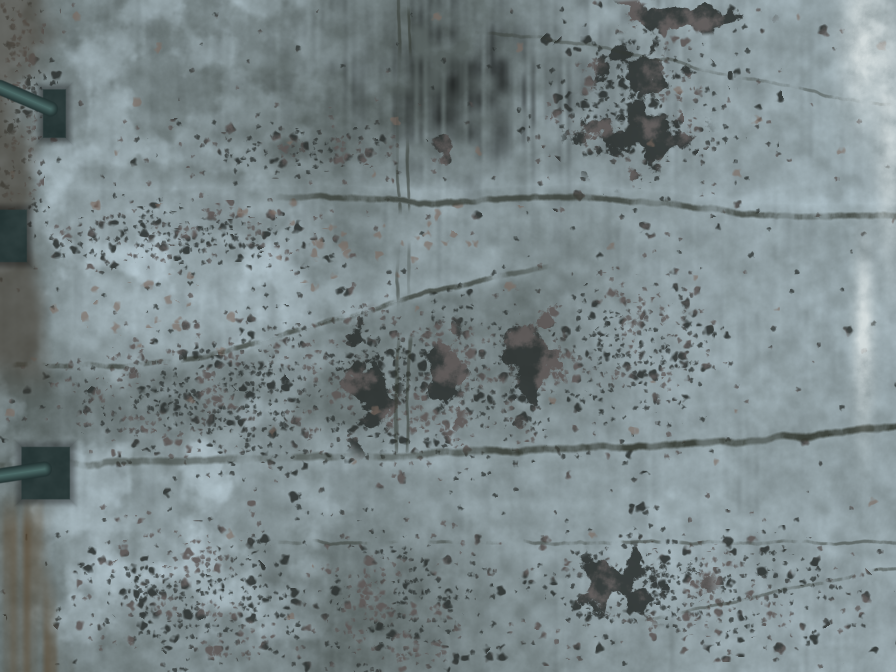
This texture is drawn by a WebGL 2 fragment shader. Its source:

```glsl
#version 300 es
precision highp float;
uniform vec2 u_resolution;
out vec4 outColor;

float hash(vec2 p) { return fract(sin(dot(p, vec2(127.1, 311.7))) * 43758.5); }

float noise(vec2 p) {
  vec2 i = floor(p), f = fract(p), e = vec2(1, 0);
  f = f * f * (3.0 - 2.0 * f);
  return mix(mix(hash(i), hash(i + e), f.x), mix(hash(i + e.yx), hash(i + e.xx), f.x), f.y);
}

float fbm(vec2 p) {
  float sum = 0.0, amp = 0.5;
  for (int i = 0; i < 5; i++) {
    sum += amp * noise(p);
    p = mat2(1.6, 1.2, -1.2, 1.6) * p + 7.3;
    amp *= 0.5;
  }
  return sum;
}

// Soft spot: center in xy, radius in zw
float blob(vec2 p, vec4 s) {
  vec2 q = (p - s.xy) / s.zw;
  return exp(-dot(q, q));
}

// Ragged chips, one per cell, kept where density allows
float chips(vec2 p, float scale, float density) {
  vec2 q = p * scale;
  q += 0.5 * vec2(noise(q * 2.3), noise(q * 2.3 + 40.0));
  float d = 1.0;
  for (int k = 0; k < 9; k++) {
    vec2 c = floor(q) + vec2(k % 3 - 1, k / 3 - 1);
    vec2 center = c + 0.2 + 0.6 * vec2(hash(c), hash(c + 31.0));
    if (hash(c + 57.0) < density) d = min(d, length(q - center) - 0.14 - 0.3 * hash(c + 9.0));
  }
  float soft = 0.06 + scale / u_resolution.y;
  return 1.0 - smoothstep(-soft, soft, d);
}

float box(vec2 p, vec4 s) {
  vec2 d = abs(p - s.xy) - s.zw;
  return max(d.x, d.y);
}

float bar(vec2 p, vec2 a, vec2 b) {
  vec2 v = b - a;
  return length(p - a - v * clamp(dot(p - a, v) / dot(v, v), 0.0, 1.0));
}

float fill(float d) { return 1.0 - smoothstep(-1.0, 1.0, d * u_resolution.y); }

float line(float d, float w) { return 1.0 - smoothstep(w * 0.3, w + 0.5 / u_resolution.y, abs(d)); }

const vec4 chipZones[10] = vec4[10](
  vec4(0.62, 0.44, 0.27, 0.1), vec4(0.27, 0.4, 0.17, 0.06), vec4(0.94, 0.49, 0.1, 0.09),
  vec4(0.43, 0.78, 0.15, 0.035), vec4(0.27, 0.65, 0.18, 0.04), vec4(0.28, 0.1, 0.16, 0.09),
  vec4(0.57, 0.09, 0.13, 0.1), vec4(0.97, 0.83, 0.12, 0.1), vec4(1.05, 0.11, 0.2, 0.07),
  vec4(0.03, 0.85, 0.04, 0.18));
const vec4 barePatches[8] = vec4[8](
  vec4(0.945, 0.8, 0.08, 0.06), vec4(0.955, 0.895, 0.06, 0.035), vec4(1.0, 0.975, 0.11, 0.02),
  vec4(0.946, 0.132, 0.09, 0.045), vec4(0.545, 0.43, 0.04, 0.08), vec4(0.66, 0.44, 0.03, 0.07),
  vec4(0.78, 0.46, 0.05, 0.08), vec4(0.664, 0.76, 0.019, 0.045));

void main() {
  vec2 p = gl_FragCoord.xy / u_resolution * vec2(4.0 / 3.0, 1);
  float x = p.x, y = p.y;
  float cloud = fbm(p * 6.0), grain = fbm(p * 45.0), right = smoothstep(0.7, 1.1, x);
  float drip = noise(p * vec2(150, 6)) * noise(p * 40.0);

  // Plate edges
  float h = y + 0.012 * (fbm(p * vec2(30, 12)) - 0.5);
  float upper = h - 0.703 + 0.03 * smoothstep(0.8, 1.4, x) - 0.004 * cos(14.0 * x - 6.0);
  float lower = h - 0.306 - 0.027 * x - 0.024 * pow(x / 1.33, 6.0);
  float arc = h - 0.455 - 0.152 * smoothstep(0.15, 0.9, x);
  float top = h - 0.955 + 0.126 * smoothstep(0.65, 1.5, x);

  // Weathered paint
  float belowArc = smoothstep(0.0, 0.02, -arc) * smoothstep(0.0, 0.07, lower) * smoothstep(0.95, 0.7, x);
  float grime = 0.45 * blob(p, vec4(0.58, 0.89, 0.28, 0.14)) + 0.35 * blob(p, vec4(0.56, 0.07, 0.18, 0.13))
    + 0.25 * blob(p, vec4(0.4, 0.78, 0.16, 0.06)) + 0.24 * belowArc + 0.25 * smoothstep(0.13, 0.02, x);
  float pale = smoothstep(0.48, 0.64, fbm(p * 13.0)) * smoothstep(0.65, 0.35, x);
  float tone = 0.58 + mix(0.7, 0.35, right) * (cloud - 0.45) + 0.55 * (grain - 0.48) - grime + 0.36 * pale + 0.23 * right;
  tone += 0.25 * blob(p, vec4(0.35, 0.54, 0.3, 0.04)) * step(0.0, arc) + 0.2 * exp(-abs(upper - 0.018) * 70.0);
  vec3 color = mix(vec3(0.35, 0.39, 0.385), vec3(0.63, 0.695, 0.72), clamp(tone, 0.0, 1.25));
  color *= 1.0 - 0.6 * drip * (0.15 + blob(p, vec4(0.72, 0.89, 0.2, 0.14)));

  // Chips and bare metal
  float density = 0.01, bare = 0.0;
  for (int i = 0; i < 10; i++) density += 0.55 * blob(p, chipZones[i]);
  for (int i = 0; i < 8; i++) bare = max(bare, blob(p, barePatches[i]));
  density *= 0.2 + 1.3 * cloud;
  float chip = max(chips(p, 62.0, density), 0.85 * chips(p + 3.0, 120.0, density));
  bare = smoothstep(0.56, 0.64, bare * 0.45 + 1.1 * fbm(p * 38.0) - 0.22) * smoothstep(0.08, 0.25, bare);
  vec3 metal = mix(vec3(0.17, 0.19, 0.185), vec3(0.36, 0.335, 0.33), smoothstep(0.42, 0.65, fbm(p * 32.0)));
  color = mix(color, metal, 0.88 * max(chip, bare));
  float rusty = blob(p, vec4(0.5, 0.64, 0.22, 0.05)) + blob(p, vec4(0.22, 0.53, 0.1, 0.05));
  color = mix(color, vec3(0.48, 0.41, 0.37), 0.6 * chips(p + 8.0, 65.0, 0.3 * rusty));

  // Seams and vertical cracks
  float broken = smoothstep(0.3, 0.6, fbm(p * vec2(35, 20)));
  float seam = line(upper, 0.006) * smoothstep(0.38, 0.5, x) * (0.25 + 0.5 * broken);
  seam = max(seam, line(lower, 0.007) * (0.1 + 0.4 * broken + 0.4 * smoothstep(0.6, 0.8, x)));
  seam = max(seam, line(arc, 0.005) * 0.7 * broken * smoothstep(0.9, 0.7, x));
  seam = max(seam, line(top, 0.003) * 0.4 * broken * smoothstep(0.65, 0.75, x));
  seam = max(seam, line(h - 0.193, 0.003) * 0.5 * broken * smoothstep(0.35, 0.5, x));
  seam = max(seam, line(h + 0.13 - 0.215 * x, 0.003) * 0.5 * broken * smoothstep(0.95, 1.0, x));
  float crack = line(abs(x - 0.6 + h - y) - 0.008, 0.003) * smoothstep(0.31, 0.34, y);
  seam = max(seam, 0.55 * crack * smoothstep(0.25, 0.55, noise(p * 21.0)));
  color = mix(color, vec3(0.2, 0.22, 0.19), seam);

  // Sunlit right side
  float glare = blob(p, vec4(1.285, 0.93, 0.03, 0.1)) + blob(p, vec4(1.285, 0.5, 0.014, 0.12))
    + 0.7 * blob(p, vec4(1.325, 0.8, 0.02, 0.18));
  color = mix(color, vec3(0.86, 0.89, 0.89), 0.85 * min(glare * (0.2 + 1.4 * grain), 1.0));

  // Rusty left edge
  float edge = smoothstep(0.075, 0.025, x + 0.15 * (cloud - 0.5));
  color = mix(color, vec3(0.29, 0.27, 0.235), 0.65 * edge * smoothstep(0.42, 0.52, y + 0.1 * cloud));
  color = mix(color, vec3(0.36, 0.29, 0.2), edge * smoothstep(0.28, 0.2, y) * noise(p * vec2(100, 3)));

  // Brackets and pipes
  float plate = min(box(p, vec4(0.081, 0.831, 0.017, 0.036)), box(p, vec4(0.018, 0.649, 0.022, 0.039)));
  plate = min(plate, box(p, vec4(0.068, 0.296, 0.036, 0.039)));
  color *= 0.65 + 0.35 * smoothstep(0.0, 0.014, plate);
  color = mix(color, vec3(0.12, 0.18, 0.18) + 0.08 * grain, fill(plate));
  float pipe = min(bar(p, vec2(0, 0.87), vec2(0.075, 0.838)), bar(p, vec2(0, 0.292), vec2(0.066, 0.302)));
  color = mix(color, mix(vec3(0.3, 0.42, 0.41), vec3(0.13, 0.19, 0.19), pipe * 90.0), fill(pipe - 0.011));
  outColor = vec4(color, 1);
}
```
